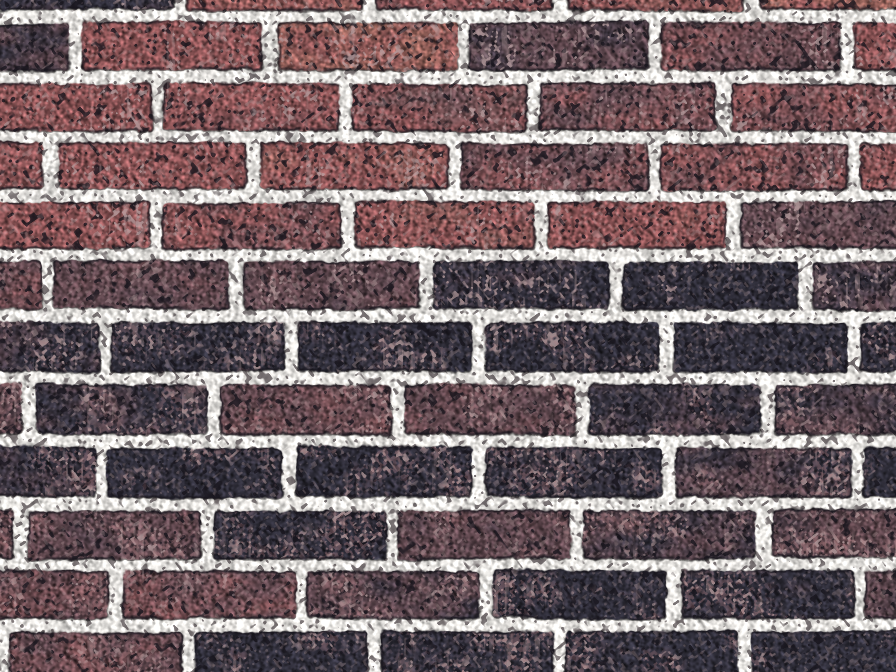
A WebGL 2 fragment shader for this texture:

```glsl
#version 300 es
precision highp float;
uniform vec2 u_resolution;
out vec4 fragColor;

// First joint and brick length of each course, in course heights
const float JOINT[12] = float[12](2.97, 1.26, 2.59, 0.84, 2.57, 0.79, 1.74, 0.48, 1.67, 0.33, 1.88, 0.0);
const float LENGTH[12] = float[12](3.12, 3.17, 3.10, 3.30, 3.16, 3.10, 3.07, 3.03, 3.10, 3.05, 3.06, 3.06);

const vec3 RED = vec3(0.53, 0.32, 0.325);
const vec3 ORANGE = vec3(0.60, 0.40, 0.36);
const vec3 PLUM = vec3(0.36, 0.27, 0.295);
const vec3 NAVY = vec3(0.185, 0.18, 0.225);
const vec3 CHALK = vec3(0.72, 0.62, 0.625);
const vec3 MORTAR = vec3(0.92, 0.91, 0.895);
const vec3 SHADOW = vec3(0.09, 0.08, 0.11);

float hash(vec2 p) {
  vec3 q = fract(vec3(p.xyx) * 0.1031);
  q += dot(q, q.yzx + 33.33);
  return fract((q.x + q.y) * q.z);
}

float noise(vec2 p) {
  vec2 i = floor(p), f = fract(p);
  f = f * f * (3.0 - 2.0 * f);
  return mix(mix(hash(i), hash(i + vec2(1, 0)), f.x),
             mix(hash(i + vec2(0, 1)), hash(i + vec2(1, 1)), f.x), f.y);
}

float fbm(vec2 p) {
  float sum = 0.0, gain = 0.53;
  for (int i = 0; i < 4; i++) {
    sum += gain * noise(p);
    p = mat2(1.6, 1.2, -1.2, 1.6) * p + 17.1;
    gain *= 0.5;
  }
  return sum;
}

float roundBox(vec2 p, vec2 halfSize, float radius) {
  vec2 d = abs(p) - halfSize + radius;
  return length(max(d, 0.0)) + min(max(d.x, d.y), 0.0) - radius;
}

// Fired clay: red at the top of the wall, plum and navy lower down
vec3 clay(vec2 id, vec2 p) {
  float pick = hash(id + 5.7);
  float low = smoothstep(2.5, 6.5, id.y);
  float dark = mix(0.16, 0.62, low) + (pick - 0.5) * 0.5;
  dark += 0.2 * exp(-2.0 * (id.y - 6.0) * (id.y - 6.0)) + 0.014 * low * (p.x - 4.0);
  dark += step(0.9, hash(id + 31.0)) * 0.45;
  float mottle = fbm(p * vec2(1.6, 3.0) + id * 7.0) - 0.5;
  dark += mottle * 0.45;
  vec3 warm = mix(RED, ORANGE, smoothstep(0.75, 0.98, hash(id + 12.3) + mottle * 0.4));
  vec3 col = mix(warm, PLUM, smoothstep(0.12, 0.52, dark));
  return mix(col, NAVY, smoothstep(0.52, 0.84, dark));
}

void main() {
  // Course coordinates, counted downwards
  vec2 p = gl_FragCoord.xy / u_resolution.y * 11.03;
  p.y = 10.76 - p.y;
  float pixel = 11.03 / u_resolution.y;
  vec2 q = p;
  q.y += 0.09 * exp(-pow((p.y - 4.7) / 2.2, 2.0)) + 0.025 * (noise(p * 0.6) - 0.5);

  // Running bond
  int course = clamp(int(floor(q.y)) + 1, 0, 11);
  float len = LENGTH[course];
  float along = (q.x - JOINT[course]) / len;
  vec2 id = vec2(floor(along) + 8.0, float(course));
  vec2 local = vec2((fract(along) - 0.5) * len, fract(q.y) - 0.5);
  local += (vec2(hash(id), hash(id + 3.1)) - 0.5) * vec2(0.07, 0.03);
  local.y += local.x * (hash(id + 9.4) - 0.5) * 0.015;

  // Ragged brick outline
  float dist = roundBox(local, vec2(len * 0.5 - 0.11, 0.395), 0.06);
  dist += (fbm(p * 5.0) - 0.5) * 0.07 + (noise(p * 17.0) - 0.5) * 0.03;
  float brick = smoothstep(pixel, -pixel, dist);

  // Shared grain and raking light, turned off the brick axes
  vec2 g = mat2(0.8, 0.6, -0.6, 0.8) * p;
  float fine = noise(g * 24.0);
  float grit = noise(g * 14.0 + 40.0);
  float relief = noise(g * 17.0) - noise(g * 17.0 + vec2(-0.9, -0.3));

  // Brick face with pits, streaks and rubbed chalk
  vec3 face = clay(id, p);
  face *= 1.0 + 0.55 * relief + 0.6 * (fine - 0.5);
  face = mix(face, SHADOW, 0.8 * smoothstep(0.68, 0.86, grit));
  float low = smoothstep(3.0, 8.0, id.y);
  float patchy = smoothstep(0.42, 0.7, fbm(p * vec2(1.5, 1.9) + id * 3.7));
  float streak = smoothstep(0.66, 0.9, noise(p * vec2(20.0, 3.2)));
  float speck = smoothstep(0.6, 0.9, noise(g * 19.0 + 80.0));
  face = mix(face, CHALK, clamp(patchy * (0.4 * streak + 0.5 * speck) + 0.3 * speck, 0.0, 0.8));
  face = mix(face, CHALK * vec3(0.9, 0.74, 0.74), low * 0.35 * patchy * smoothstep(0.45, 0.7, fine));
  face = mix(face, SHADOW, 0.75 * smoothstep(-0.06, -0.01, dist) * smoothstep(0.2, 0.6, noise(p * 4.0 + 9.0)));

  // Sandy mortar, shaded beside the bricks
  float sand = fbm(p * 7.0 + 60.0);
  vec3 bed = MORTAR * (1.0 + 0.3 * relief + 0.35 * (sand - 0.5) + 0.25 * (fine - 0.5));
  bed = mix(bed, vec3(0.34, 0.31, 0.32), 0.8 * smoothstep(0.7, 0.88, grit));
  float side = smoothstep(-0.1, 0.4, local.y);
  bed *= 1.0 - (0.15 + 0.4 * side) * smoothstep(0.035, 0.0, dist);

  fragColor = vec4(clamp(mix(bed, face, brick), 0.0, 1.0), 1.0);
}
```
